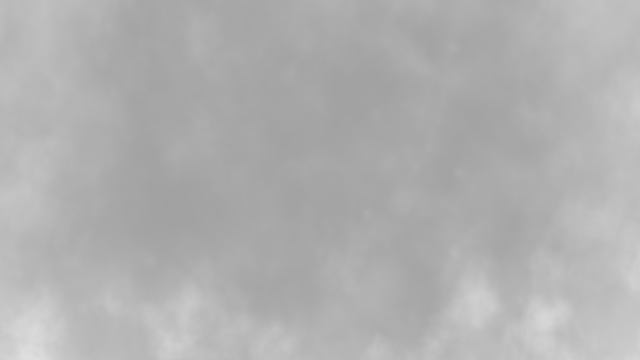
Write a WebGL 2 fragment shader that draws this texture.

```glsl
#version 300 es
precision highp float;
// Soft grey overcast sky with brighter cloud banks along the sides and bottom.

uniform vec2 u_resolution;
out vec4 fragColor;

// Integer hash giving two values in 0..1 per lattice cell.
vec2 hash2(vec2 cell) {
    uvec2 q = uvec2(ivec2(cell) + 4096);
    q = q * 1664525u + 1013904223u;
    q.x += q.y * 1664525u;
    q.y += q.x * 1664525u;
    q ^= q >> 16u;
    q.x += q.y * 1664525u;
    q.y += q.x * 1664525u;
    q ^= q >> 16u;
    return vec2(q & 65535u) / 65535.0;
}

float cornerSlope(vec2 cell, vec2 offset) {
    return dot(hash2(cell) * 2.0 - 1.0, offset);
}

float gradientNoise(vec2 p) {
    vec2 i = floor(p), f = p - i;
    vec2 w = f * f * f * (f * (f * 6.0 - 15.0) + 10.0);
    vec2 e = vec2(1.0, 0.0);
    float low = mix(cornerSlope(i, f), cornerSlope(i + e, f - e), w.x);
    float high = mix(cornerSlope(i + e.yx, f - e.yx), cornerSlope(i + 1.0, f - 1.0), w.x);
    return mix(low, high, w.y);
}

// Octaves are rotated so the lattice directions do not line up.
float cloudNoise(vec2 p) {
    float sum = 0.0, amplitude = 1.0;
    for (int octave = 0; octave < 5; octave++) {
        sum += amplitude * gradientNoise(p);
        p = mat2(1.6, 1.2, -1.2, 1.6) * p + 17.3;
        amplitude *= 0.52;
    }
    return sum;
}

// Sparse, blurred bright specks, one candidate per cell.
float glints(vec2 p) {
    vec2 cell = floor(p);
    float sum = 0.0;
    for (int y = -1; y <= 1; y++) {
        for (int x = -1; x <= 1; x++) {
            vec2 c = cell + vec2(x, y);
            vec2 d = p - c - hash2(c);
            float present = step(0.87, hash2(c + 71.0).x);
            sum += present * exp(-dot(d, d) * 200.0);
        }
    }
    return sum;
}

void main() {
    vec2 uv = gl_FragCoord.xy / u_resolution;
    vec2 p = gl_FragCoord.xy / u_resolution.y;

    // Broad light distribution with wavering borders
    float waver = gradientNoise(p * 2.1 + 31.0);
    float sides = smoothstep(0.25, 0.52, abs(uv.x - 0.48) + 0.12 * waver);
    float bottom = 1.0 - smoothstep(-0.05, 0.4, uv.y + 0.2 * waver);
    float top = smoothstep(0.75, 1.1, uv.y);

    // Drifting cloud body and brighter puffs
    vec2 drift = 0.06 * vec2(gradientNoise(p * 4.0 + 9.0), gradientNoise(p * 4.0 + 53.0));
    float body = cloudNoise((p + drift) * vec2(4.2, 3.5) + 5.0);
    float puffs = smoothstep(-0.15, 0.85, cloudNoise((p - drift) * vec2(4.8, 4.0) + 83.0));

    float tone = 0.642 + 0.085 * sides + 0.075 * bottom + 0.015 * top;
    tone += 0.065 * body * (0.75 + 0.4 * max(sides, bottom));
    tone += puffs * (0.05 + 0.11 * bottom + 0.015 * sides);
    tone += 0.025 * glints(p * 4.5 + 3.0);

    // Gentle limits keep the greys soft
    float lift = tone - 0.63;
    tone = 0.63 + 0.5 * (lift + sqrt(lift * lift + 0.0002));
    fragColor = vec4(vec3(min(tone, 0.87)), 1.0);
}
```
